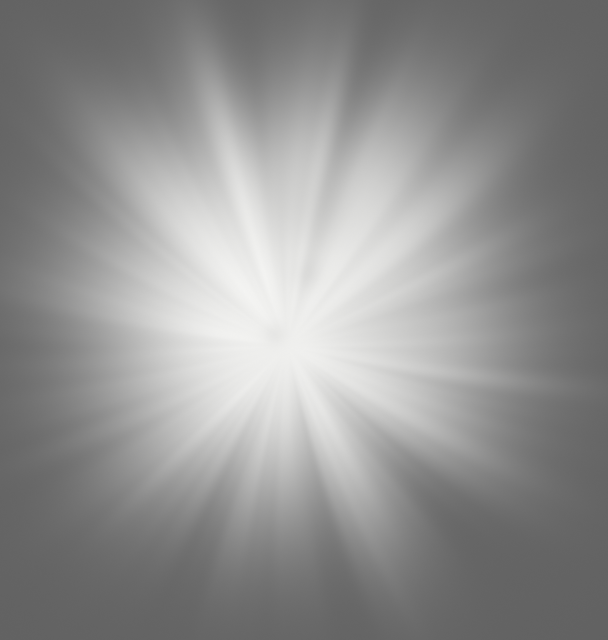
This background is drawn by a WebGL 2 fragment shader. Its source:

```glsl
#version 300 es
precision highp float;
// A soft white burst of light on a grey field. A radial falloff is stretched
// or shortened by angular rays and seamless noise taken around a circle;
// a few broad blobs vary the brightness of the core.

#define GLOW_CENTER vec2(-0.020, 0.025)
#define RAY_ORIGIN vec2(-0.026, -0.040)
#define GLOW_RADIUS 0.33
#define FIELD_GREY 0.375
#define HAZE 0.04
#define GLOW_GAIN 0.51
#define RAY_REACH 0.14
#define RAY_LIGHT 0.028
#define STREAK_REACH 0.13

uniform vec2 u_resolution;
out vec4 fragColor;

// Each ray: angle in degrees, angular width, strength (negative is shadow).
const vec3 RAYS[16] = vec3[16](
  vec3(107, 5, 1.0), vec3(97, 4, -0.5), vec3(83, 5, 0.5), vec3(75, 4, -0.5),
  vec3(58, 7, 0.6), vec3(43, 5, 0.7), vec3(22, 12, -0.4), vec3(-9, 4, 0.4),
  vec3(-30, 7, 0.5), vec3(-46, 7, -0.9), vec3(-64, 6, 0.9), vec3(-78, 5, -0.7),
  vec3(-116, 7, -0.4), vec3(-139, 10, 0.3), vec3(178, 5, -0.4), vec3(129, 7, 0.7));

// Each blob: center, radius, strength.
const vec4 BLOBS[6] = vec4[6](
  vec4(0.015, 0.165, 0.075, -0.055), vec4(0.007, 0.070, 0.025, -0.030),
  vec4(0.140, -0.010, 0.090, -0.035), vec4(-0.130, -0.060, 0.110, 0.030),
  vec4(-0.045, -0.022, 0.018, -0.035), vec4(0.005, -0.055, 0.040, 0.015));

float hash(vec2 p) {
  vec3 q = fract(vec3(p.xyx) * 0.1031);
  q += dot(q, q.yzx + 33.33);
  return fract((q.x + q.y) * q.z);
}

float noise(vec2 p) {
  vec2 i = floor(p), f = fract(p);
  f = f * f * (3.0 - 2.0 * f);
  return mix(mix(hash(i), hash(i + vec2(1, 0)), f.x),
             mix(hash(i + vec2(0, 1)), hash(i + vec2(1, 1)), f.x), f.y);
}

// Sum of the broad rays at an angle in degrees.
float broadRays(float angle) {
  float sum = 0.0;
  for (int i = 0; i < 16; i++) {
    float offset = mod(angle - RAYS[i].x + 180.0, 360.0) - 180.0;
    float t = offset / RAYS[i].y;
    sum += RAYS[i].z * exp(-t * t);
  }
  return sum;
}

// Fine streaks: noise around a circle, drifting slowly with distance.
float fineStreaks(vec2 dir, float dist) {
  float coarse = noise(dir * 6.0 + 20.0 + dist * 1.5);
  float fine = noise(dir * 15.0 + 50.0 - dist * 2.0);
  return 0.55 * coarse + 0.45 * fine - 0.5;
}

void main() {
  vec2 p = (gl_FragCoord.xy - 0.5 * u_resolution) / u_resolution.y;

  // Rays, faded where they converge
  vec2 fromOrigin = p - RAY_ORIGIN;
  float dist = length(fromOrigin);
  vec2 dir = fromOrigin / max(dist, 1e-4);
  float fade = smoothstep(0.0, 0.13, dist);
  float rays = broadRays(degrees(atan(dir.y, dir.x + 1e-6))) * fade;
  float streaks = fineStreaks(dir, dist) * fade;

  // Main glow with its reach shaped by the rays
  float r = length(p - GLOW_CENTER);
  float reach = GLOW_RADIUS * (1.0 + RAY_REACH * rays + STREAK_REACH * streaks);
  float glow = exp(-pow(r / reach, 3.0));
  float light = FIELD_GREY + HAZE * exp(-3.0 * r * r) + GLOW_GAIN * glow;
  light += glow * RAY_LIGHT * (rays + 1.5 * streaks);

  // Uneven brightness inside the core
  for (int i = 0; i < 6; i++) {
    vec2 q = (p - BLOBS[i].xy) / BLOBS[i].z;
    light += BLOBS[i].w * exp(-dot(q, q));
  }

  // Faint warmth in the light, and a touch of dither against banding
  vec3 color = light * vec3(1.0, 1.0, 1.0 - 0.007 * glow);
  color += (hash(gl_FragCoord.xy) - 0.5) / 255.0;
  fragColor = vec4(clamp(color, 0.0, 1.0), 1.0);
}
```
